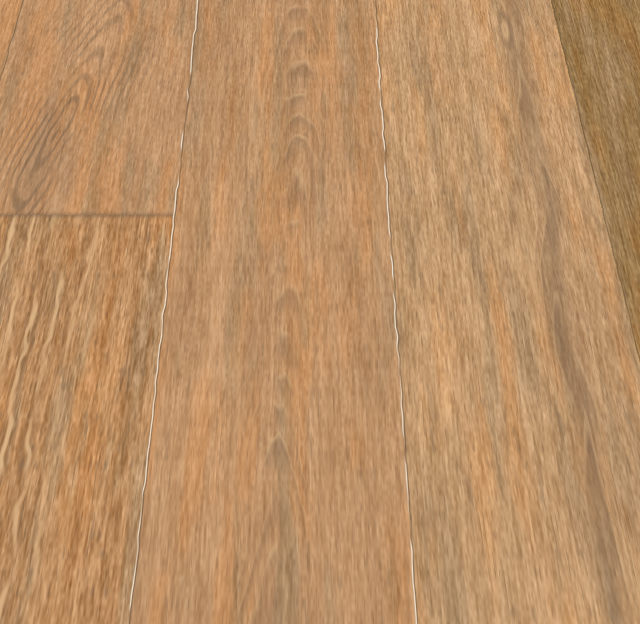
Reproduce this texture procedurally as a Shadertoy shader.

```glsl
// Oak plank floor receding in perspective, with cathedral grain and pale open seams.

float hash(vec2 p) {
    return fract(sin(dot(p, vec2(127.1, 311.7))) * 43758.5453);
}

float noise(vec2 p) {
    vec2 i = floor(p), f = fract(p);
    f = f * f * (3.0 - 2.0 * f);
    return mix(mix(hash(i), hash(i + vec2(1, 0)), f.x),
               mix(hash(i + vec2(0, 1)), hash(i + vec2(1, 1)), f.x), f.y);
}

float fbm(vec2 p) {
    float sum = 0.0, amp = 0.5;
    for (int i = 0; i < 4; i++) {
        sum += amp * noise(p);
        p = p * 2.03 + 17.3;
        amp *= 0.5;
    }
    return sum / 0.9375;
}

float bell(float x, float width) {
    return exp(-x * x / (width * width));
}

// Nested arches pointing away from the viewer: x = pale rim, y = shade beneath it
vec2 cathedral(float d, float along, float steep) {
    float h = along * 11.0 + steep * d * d + 1.5 * noise(vec2(d * 7.0, along * 6.0))
            + 0.2 * noise(vec2(d * 50.0, along * 30.0));
    float s = fract(h);
    float rim = smoothstep(0.7, 0.89, s) * smoothstep(1.0, 0.91, s);
    float shade = smoothstep(0.05, 0.75, s) * smoothstep(0.98, 0.8, s);
    return vec2(rim, shade) * smoothstep(0.15, 0.8, noise(vec2(d * 22.0, along * 14.0) + 6.0));
}

void mainImage(out vec4 fragColor, in vec2 fragCoord) {
    vec2 uv = fragCoord / iResolution.xy;
    float aa = 0.8 / iResolution.x;

    // Perspective: planks narrow with height, distance along them is 1 / width
    float width = mix(0.449, 0.275, uv.y);
    float across = (uv.x - mix(0.202, 0.310, uv.y)) / width;
    float along = 1.0 / width;
    float plank = floor(across);
    float f = across - plank;
    float jointAt = 2.985;
    bool farBoard = plank == -1.0 && along > jointAt;
    bool nearBoard = plank == -1.0 && !farBoard;
    float seed = plank * 7.3 + (farBoard ? 31.0 : 0.0);

    vec3 pale = vec3(0.87, 0.72, 0.54);
    vec3 dark = vec3(0.46, 0.37, 0.29);
    vec3 col = vec3(0.745, 0.572, 0.412);
    if (plank == 1.0) col = vec3(0.765, 0.605, 0.44);
    if (plank > 1.0) col = vec3(0.6, 0.475, 0.31);
    if (farBoard) col = vec3(0.765, 0.59, 0.43);
    if (nearBoard) col = vec3(0.735, 0.55, 0.375);

    // Broad mottling between orange and grey-brown
    vec2 wood = vec2(across + 0.015 * noise(vec2(across * 3.0, along * 4.0)), along) + seed;
    col += (fbm(wood * vec2(8.0, 4.0)) - 0.5) * vec3(0.08, 0.065, 0.05);
    col = mix(col, vec3(0.65, 0.53, 0.395), 0.6 * smoothstep(0.48, 0.75, fbm(wood * vec2(13.0, 4.0) + 40.0)));
    col += vec3(0.035, 0.0, -0.025) * smoothstep(0.45, 0.75, fbm(wood * vec2(12.0, 4.0) + 80.0));

    // Long streaks crossed by fine short fibres
    float strength = nearBoard ? 1.5 : (plank > 0.0 ? 1.2 : 0.95);
    float streak = noise(wood * vec2(34.0, 2.5)) + noise(wood * vec2(75.0, 6.0)) - 1.0;
    float fibre = noise(wood * vec2(115.0, 22.0)) + noise(wood * vec2(165.0, 55.0) + 5.0)
                + 0.7 * noise(wood * vec2(190.0, 120.0) + 9.0) - 1.35;
    col += strength * vec3(0.04, 0.04, 0.037) * streak;
    col += strength * vec3(0.085, 0.083, 0.077) * fibre;
    col = mix(col, dark, strength * 0.28 * smoothstep(0.7, 1.0, noise(wood * vec2(130.0, 35.0) + 3.0)));

    if (plank == 0.0) {
        // Centre plank: a column of arches
        float d = f - mix(0.48, 0.59, uv.y) - 0.03 * (noise(vec2(along * 5.0, 2.0)) - 0.5);
        vec2 arch = cathedral(d, along, 120.0) * bell(d, 0.12);
        col = mix(col, dark, 0.36 * arch.y);
        col = mix(col, pale, 0.45 * arch.x);
    } else if (plank == 1.0) {
        // Right plank: a long grey heart with narrow arches and a pale flank
        float d = f - mix(0.69, 0.76, uv.y) - 0.05 * (noise(vec2(along * 7.0, 5.0)) - 0.5);
        vec2 arch = cathedral(d, along * 0.4, 300.0) * bell(d, 0.08);
        col = mix(col, dark, bell(d, 0.05) * (0.22 + 0.3 * noise(wood * vec2(40.0, 5.0))) + 0.2 * arch.y);
        col = mix(col, pale, 0.45 * arch.x + 0.4 * bell(f - 0.62, 0.025) * bell(uv.y - 0.58, 0.1));
        // Small knot near the far end
        float knot = length(vec2(f - 0.71, (along - 3.53) * 0.55));
        col = mix(col, mix(dark, pale, 0.5 + 0.5 * sin(knot * 150.0)), 0.5 * bell(knot, 0.045));
    } else if (farBoard) {
        // Swirling rings leaning to the right
        vec2 c = vec2(f - 0.36 - 0.55 * (along - 3.2), (along - 3.2) * 0.42);
        float ring = length(c) + 0.05 * fbm(vec2(f * 6.0, along * 5.0));
        float line = smoothstep(-0.1, 0.95, sin(ring * 190.0 + 2.0 * noise(wood * vec2(25.0, 8.0))));
        float patches = smoothstep(0.25, 0.65, fbm(vec2(f * 4.0, along * 5.0) + 3.0));
        col = mix(col, dark, line * patches * 0.48 * bell(length(c), 0.32));
        col = mix(col, dark, 0.28 * bell(f - 0.33, 0.1) * bell(along - 3.15, 0.16));
    } else if (nearBoard) {
        // Limed veins, broken and dark edged
        float v = f * 11.0 + 1.1 * noise(vec2(f * 3.0, along * 3.0)) + 0.3 * noise(vec2(f * 30.0, along * 35.0));
        float vein = abs(fract(v) - 0.5);
        float keep = smoothstep(0.85, 0.45, f) * smoothstep(0.1, 0.7, noise(vec2(floor(v) * 5.0 + f * 9.0, along * 16.0)));
        col = mix(col, dark, 0.25 * keep * bell(vein - 0.22, 0.07));
        col = mix(col, pale, 0.85 * keep * smoothstep(0.16, 0.03, vein));
    }

    // Butt joint on the left
    col = mix(col, dark, plank == -1.0 ? 0.42 * bell((along - jointAt) * 0.53, 0.002 + aa) : 0.0);

    // Long seams: white and broken in the middle, dark at the sides
    float seam = floor(across + 0.5);
    float gap = (across - seam) * width + 0.0025 * (noise(vec2(along * 45.0, seam * 9.0)) - 0.5);
    bool open = seam == 0.0 || seam == 1.0;
    col = mix(col, dark * 0.8, 0.5 * smoothstep(0.001 + aa, 0.001 - aa, abs(gap - 0.0014)));
    float fill = open ? smoothstep(0.1, 0.55, noise(vec2(along * 22.0, seam * 4.0 + 2.0))) : 0.2;
    vec3 filler = open ? vec3(0.93, 0.89, 0.83) : vec3(0.75, 0.6, 0.35);
    col = mix(col, filler, fill * smoothstep(0.0009 + aa, 0.0009 - aa, abs(gap + 0.0006)));

    fragColor = vec4(clamp(col, 0.0, 1.0), 1.0);
}
```
